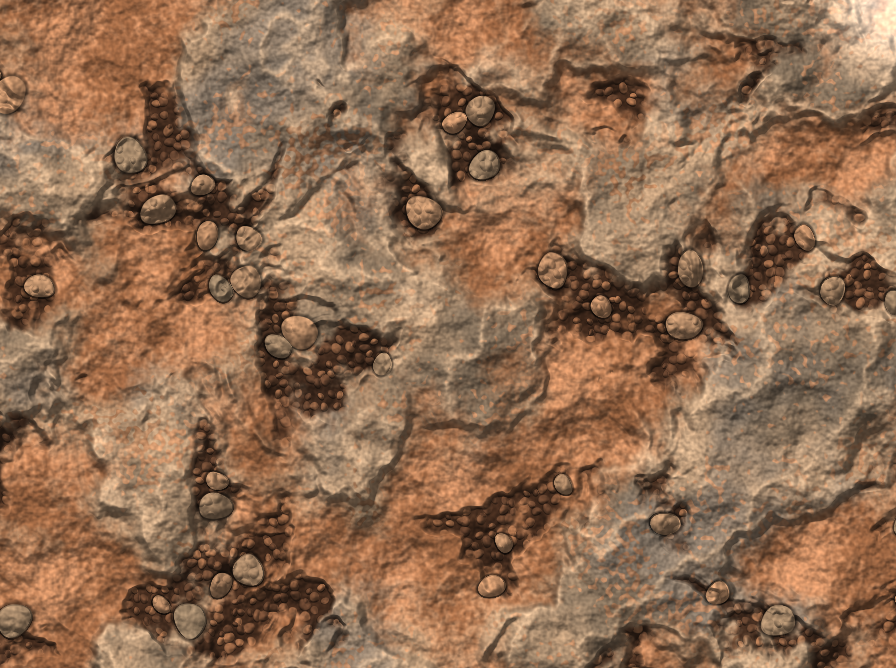
Give the GLSL for this texture, as a Shadertoy shader.

```glsl
struct Ground { float height, slab, pit, gravel, gravelId, pebble, pebbleId, ridge; };

vec2 hash2(vec2 c) {
    vec3 s = fract(c.xyx * vec3(.1031, .1030, .0973));
    s += dot(s, s.yzx + 33.33);
    return fract((s.xx + s.yz) * s.zy);
}

float cornerSlope(vec2 cell, vec2 offset) {
    return dot(normalize(hash2(cell) - .4999), offset);
}

float gradientNoise(vec2 p) {
    vec2 i = floor(p), f = p - i, e = vec2(0, 1);
    vec2 u = f * f * f * (f * (f * 6. - 15.) + 10.);
    return mix(mix(cornerSlope(i, f), cornerSlope(i + e.yx, f - e.yx), u.x),
               mix(cornerSlope(i + e, f - e), cornerSlope(i + 1., f - 1.), u.x), u.y);
}

float fbm(vec2 p) {
    float sum = 0., amp = .5;
    for (int i = 0; i < 5; i++) {
        sum += amp * gradientNoise(p);
        p = mat2(1.6, 1.2, -1.2, 1.6) * p + 7.3;
        amp *= .5;
    }
    return sum;
}

// x: raised rock slabs, y: hollows filled with gravel
vec2 layers(vec2 p) {
    vec2 w = p + .16 * vec2(fbm(p * 3.), fbm(p * 3. + 31.));
    float slab = fbm(w * 3.2 + 5.) + .06 * (p.x - .65);
    float hollow = fbm(w * 4.6 + 60.) - .45 * max(slab, 0.);
    return vec2(slab, smoothstep(.05, .13, hollow));
}

// Rounded, turned ovals: dome height, id, centre
vec4 stones(vec2 q, float size) {
    vec4 best = vec4(-2, 0, 0, 0);
    for (int y = -1; y <= 1; y++)
    for (int x = -1; x <= 1; x++) {
        vec2 cell = floor(q) + vec2(x, y), r = hash2(cell + 11.);
        vec2 centre = cell + .1 + .8 * r, d = q - centre;
        float a = 6.28 * fract(r.x * 17. + r.y * 5.);
        d = mat2(cos(a), sin(a), -sin(a), cos(a)) * d;
        d.y *= 1. + .4 * r.x;
        d += .08 * size * sin(d.yx * 2.5 / size + 6. * r);
        float radius = size * mix(.55, 1., r.y);
        float dome = 1. - dot(d, d) / (radius * radius);
        if (dome > best.x) best = vec4(dome, fract(r.x * 7. + r.y * 13.), centre);
    }
    return best;
}

Ground ground(vec2 p) {
    Ground g;
    vec2 base = layers(p);
    g.slab = base.x;
    g.pit = base.y * smoothstep(-.2, .02, fbm(p * 12. + 3.));
    vec4 grain = stones(p * 62., .6);
    g.gravel = grain.x;
    g.gravelId = grain.y;
    vec4 pebble = stones(p * 11.5, .33);
    g.pebble = -2.;
    g.pebbleId = pebble.y;
    if (pebble.x > -1. && layers(pebble.zw / 11.5).y > .4) g.pebble = pebble.x;

    // Smooth scoops parted by narrow crests
    float scoop = fbm(p * 4.5 + 20.);
    g.ridge = exp(-scoop * scoop * 900.);
    g.height = .018 * smoothstep(-.04, .05, g.slab) + .07 * g.slab
             - .075 * sqrt(scoop * scoop + .0006) + .012 * fbm(p * 14.)
             - .016 * base.y + .005 * g.pit * max(g.gravel, 0.);
    float bare = 1. - smoothstep(0., .12, g.pebble);
    g.height = g.height * mix(.7, 1., bare) + .012 * max(g.pebble, 0.);
    g.height += .0011 * gradientNoise(p * 130.) * mix(.5, 1.3, bare);
    return g;
}

void mainImage(out vec4 fragColor, in vec2 fragCoord) {
    vec2 p = fragCoord / iResolution.y, e = vec2(.002, 0);
    Ground g = ground(p);

    // Soft light from the upper left
    vec2 slope = (vec2(ground(p + e).height, ground(p + e.yx).height) - g.height) / e.x;
    vec3 normal = normalize(vec3(-slope, 1)), sun = normalize(vec3(-.25, .55, .85));
    float light = clamp(1.03 + .7 * (dot(normal, sun) / sun.z - 1.), .5, 1.35);

    // Weathered rock
    float stain = fbm(p * 6. + 80.), speck = gradientNoise(p * 95. + 4.);
    vec3 rock = mix(vec3(.47, .40, .325), vec3(.70, .57, .445), smoothstep(-.17, .2, stain));
    rock = mix(rock, vec3(.47, .43, .39), .6 * smoothstep(.03, .2, fbm(p * 3. + 47.)));

    // Orange dust, thinning to crumbs on the slabs
    vec3 dust = mix(vec3(.56, .355, .225), vec3(.79, .54, .375),
                    smoothstep(-.22, .22, fbm(p * 8. + 15.) + .35 * speck));
    float cover = 1. - smoothstep(-.13, .09, g.slab + .45 * stain + .06 * speck);
    cover = max(cover, .7 * smoothstep(.15, .4, speck + 1.3 * fbm(p * 7. + 9.)));
    vec3 color = mix(rock, dust, .92 * cover);

    // Pale worn rims and crests
    float rim = exp(-pow((g.slab - .045) / .025, 2.)) * smoothstep(-.15, .15, fbm(p * 9. + 70.));
    rim = max(rim, .85 * g.ridge * smoothstep(-.12, .1, g.slab));
    color = mix(color, vec3(.88, .73, .58), .65 * rim * (1. - g.pit));

    // Gravel beds
    vec3 grit = mix(vec3(.35, .23, .16), vec3(.64, .43, .29), g.gravelId * g.gravelId);
    grit = mix(vec3(.22, .14, .095), grit, smoothstep(-.1, .5, g.gravel));
    color = mix(color, grit, .95 * g.pit);

    // Pebbles with contact shadow
    color *= 1. - .45 * smoothstep(-.5, 0., g.pebble);
    vec3 stone = mix(vec3(.56, .47, .37), vec3(.74, .54, .39), g.pebbleId) * (1. + .2 * speck);
    color = mix(color, stone, smoothstep(0., .15, g.pebble));

    color *= light * (1. + .2 * gradientNoise(p * 170.));
    vec2 corner = vec2(iResolution.x / iResolution.y, 1) - p;
    color += .5 * exp(-dot(corner, corner) * 150.);
    fragColor = vec4(clamp(color, 0., 1.), 1);
}
```
